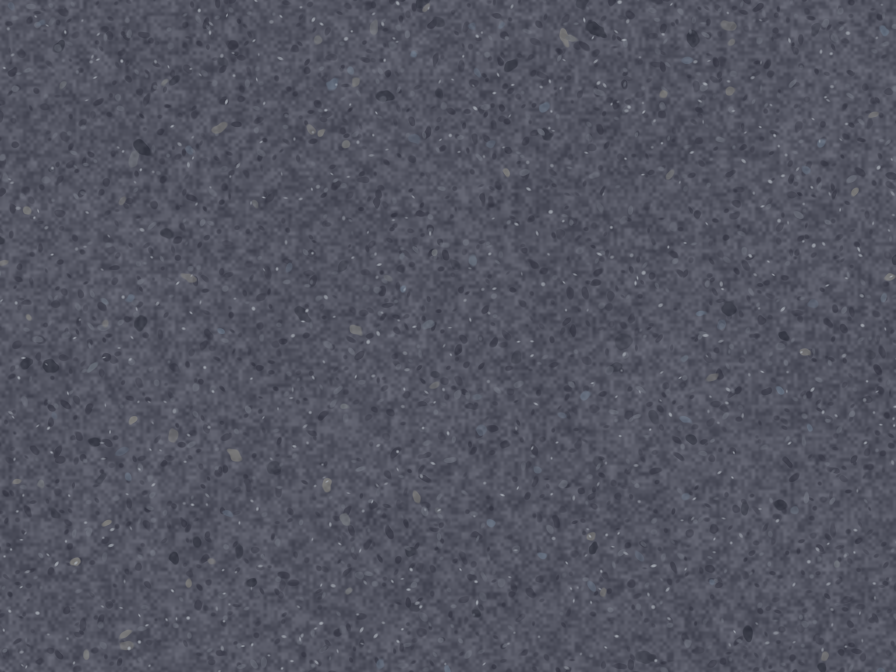
A WebGL 2 fragment shader for this texture:

```glsl
#version 300 es
precision highp float;
// Slate-blue speckled stone: a finely mottled ground covered by scattered,
// softly rounded mineral grains. Each grain layer is a jittered grid of
// rotated ellipses with noisy outlines, blended from dark chips to bright flecks.

uniform vec2 u_resolution;
out vec4 fragColor;

// Colours
const vec3 GROUND       = vec3(0.328, 0.335, 0.385);
const vec3 DARK_CHIP    = vec3(0.225, 0.230, 0.280);
const vec3 DARK_BLOT    = vec3(0.200, 0.210, 0.255);
const vec3 PALE_GRAIN   = vec3(0.425, 0.440, 0.485);
const vec3 WARM_PEBBLE  = vec3(0.510, 0.505, 0.490);
const vec3 COOL_PEBBLE  = vec3(0.400, 0.445, 0.510);
const vec3 BRIGHT_FLECK = vec3(0.640, 0.660, 0.690);

// Mottling: cells per canvas height and contrast
const float FINE_FREQ    = 190.0;
const float FINE_AMOUNT  = 0.100;
const float MID_FREQ     = 78.0;
const float MID_AMOUNT   = 0.075;
const float BROAD_FREQ   = 5.0;
const float BROAD_AMOUNT = 0.018;

// Grain layers: cells per height, share of filled cells, least and greatest radius
const vec4 CHIPS   = vec4(60.0, 0.32, 0.0028, 0.0068);
const vec4 BLOTS   = vec4(15.0, 0.16, 0.0070, 0.0125);
const vec4 PALES   = vec4(52.0, 0.17, 0.0026, 0.0058);
const vec4 PEBBLES = vec4(19.0, 0.24, 0.0050, 0.0095);
const vec4 FLECKS  = vec4(56.0, 0.13, 0.0014, 0.0029);

const float EDGE_SOFTNESS = 0.0017;
const float EDGE_WOBBLE   = 0.0045;

// Three random values in 0..1 for a grid cell
vec3 hash3(vec2 cell, int seed) {
    uvec3 v = uvec3(ivec3(ivec2(cell), seed));
    v = v * 1664525u + 1013904223u;
    v.x += v.y * v.z; v.y += v.z * v.x; v.z += v.x * v.y;
    v ^= v >> 16u;
    v.x += v.y * v.z; v.y += v.z * v.x; v.z += v.x * v.y;
    return vec3(v >> 8u) / 16777216.0;
}

float valueNoise(vec2 p, int seed) {
    vec2 i = floor(p), f = fract(p);
    f = f * f * (3.0 - 2.0 * f);
    float low  = mix(hash3(i, seed).x, hash3(i + vec2(1, 0), seed).x, f.x);
    float high = mix(hash3(i + vec2(0, 1), seed).x, hash3(i + vec2(1, 1), seed).x, f.x);
    return mix(low, high, f.y);
}

// Strongest grain at p: x = coverage, y = random tone of that grain
vec2 grains(vec2 p, vec4 layer, float wobble, int seed) {
    float soft = max(EDGE_SOFTNESS, 0.6 / u_resolution.y);
    vec2 home = floor(p * layer.x);
    vec2 best = vec2(0.0);
    for (int y = -1; y <= 1; y++) {
        for (int x = -1; x <= 1; x++) {
            vec2 cell = home + vec2(x, y);
            vec3 place = hash3(cell, seed);
            if (place.z > layer.y) continue;
            vec3 form = hash3(cell, seed + 1);
            vec3 look = hash3(cell, seed + 2);
            float radius = mix(layer.z, layer.w, form.x * form.x);
            float angle = form.y * 6.2832;
            float stretch = mix(1.0, 1.45, form.z);
            vec2 d = p - (cell + place.xy) / layer.x;
            d = mat2(cos(angle), -sin(angle), sin(angle), cos(angle)) * d;
            float dist = length(d * vec2(1.0 / stretch, stretch)) - radius;
            dist += wobble * min(1.0, radius / 0.006);
            float cover = 1.0 - smoothstep(-soft, soft, dist);
            cover *= mix(0.5, 1.0, look.x);
            if (cover > best.x) best = vec2(cover, look.y);
        }
    }
    return best;
}

void main() {
    vec2 p = gl_FragCoord.xy / u_resolution.y;

    // Mottled ground
    float fine  = valueNoise(p * FINE_FREQ, 1) - 0.5;
    float mid   = valueNoise(p * MID_FREQ, 2) - 0.5;
    float broad = valueNoise(p * BROAD_FREQ, 3) - 0.5;
    float mottle = fine * FINE_AMOUNT + mid * MID_AMOUNT + broad * BROAD_AMOUNT;
    vec3 color = GROUND + mottle;

    // Scattered grains, dark to bright
    float wobble = EDGE_WOBBLE * (valueNoise(p * 130.0, 4) - 0.5);
    vec2 chip   = grains(p, CHIPS, wobble, 10);
    vec2 blot   = grains(p, BLOTS, wobble, 20);
    vec2 pale   = grains(p, PALES, wobble, 30);
    vec2 pebble = grains(p, PEBBLES, wobble, 40);
    vec2 fleck  = grains(p, FLECKS, 0.0, 50);

    vec3 pebbleColor = mix(COOL_PEBBLE, WARM_PEBBLE, smoothstep(0.25, 0.75, pebble.y));
    float texture_ = 0.45 * mottle;
    color = mix(color, DARK_CHIP + texture_, 0.85 * chip.x);
    color = mix(color, DARK_BLOT + texture_, 0.85 * blot.x);
    color = mix(color, PALE_GRAIN + texture_, 0.80 * pale.x);
    color = mix(color, pebbleColor + texture_, 0.85 * pebble.x);
    color = mix(color, BRIGHT_FLECK, 0.90 * fleck.x);

    fragColor = vec4(color, 1.0);
}
```
